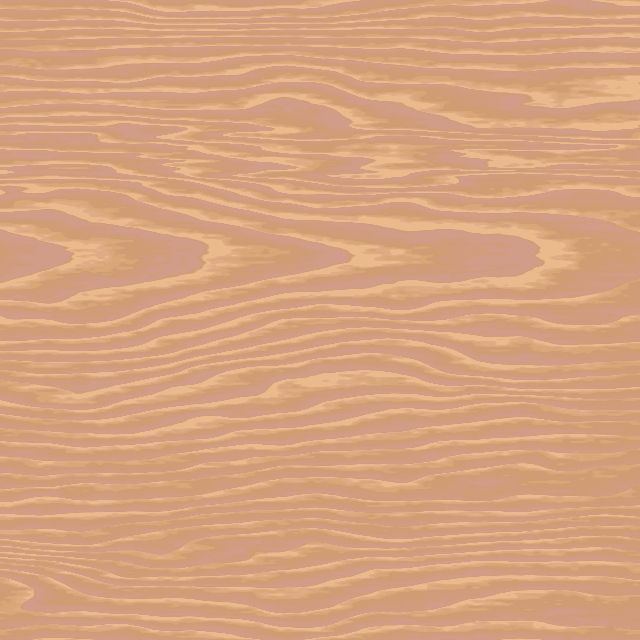
Reproduce this texture procedurally as a three.js fragment shader.

```glsl
// Flat-sawn wood: long horizontal growth rings around a mirrored cathedral arch.
// Rings are level lines of a warped height field; each fades from a crisp pale
// edge through tan to dusty pink, broken up by fine fibre streaks.
varying vec2 vUv;

const vec3 PINK  = vec3(0.82, 0.615, 0.535);
const vec3 BROWN = vec3(0.82, 0.61, 0.49);
const vec3 TAN   = vec3(0.81, 0.61, 0.45);
const vec3 HONEY = vec3(0.85, 0.65, 0.47);
const vec3 SAND  = vec3(0.87, 0.67, 0.52);
const vec3 CREAM = vec3(0.92, 0.73, 0.55);

const float HEART_Y = 0.6;
const float RINGS_PER_UNIT = 46.0;

float hash(vec2 p) {
  return fract(sin(dot(p, vec2(127.1, 311.7))) * 43758.5453);
}

float noise(vec2 p) {
  vec2 cell = floor(p);
  vec2 f = fract(p);
  vec2 u = f * f * (3.0 - 2.0 * f);
  float low = mix(hash(cell), hash(cell + vec2(1.0, 0.0)), u.x);
  float high = mix(hash(cell + vec2(0.0, 1.0)), hash(cell + vec2(1.0, 1.0)), u.x);
  return mix(low, high, u.y);
}

// Noise centred on zero, stretched by a separate frequency per axis
float grain(vec2 p, vec2 frequency, float seed) {
  return noise(p * frequency + seed) - 0.5;
}

// Soft elliptical hill that bends rings into a small knot
float hill(vec2 p, vec2 center, vec2 radius) {
  vec2 d = (p - center) / radius;
  return exp(-dot(d, d));
}

// Growth height: its whole-number levels are the ring edges
float growth(vec2 p) {
  float dy = p.y - HEART_Y;
  float away = abs(dy);

  // Both sides mirror near the heart and part further out
  float part = step(0.0, dy) * smoothstep(0.09, 0.22, away);
  vec2 q = vec2(p.x, away + 0.3 * part);

  float height = RINGS_PER_UNIT * sqrt(dy * dy + 0.0009);
  height += 4.0 * p.x * exp(-40.0 * dy * dy) + 0.5;

  float freedom = mix(0.3, 1.0, smoothstep(0.0, 0.12, away));
  float warp = 3.2 * grain(q, vec2(2.6, 9.0), 3.7);
  warp += 1.3 * grain(q, vec2(6.0, 20.0), 11.3);
  warp += 0.45 * grain(q, vec2(16.0, 40.0), 23.9);
  height += freedom * warp;
  return height + 3.5 * hill(p, vec2(-0.04, 0.1), vec2(0.18, 0.04));
}

// Fibre streaks: thin, long and slightly speckled
float fibres(vec2 p) {
  float streak = 0.65 * grain(p, vec2(24.0, 210.0), 5.1);
  streak += 0.4 * grain(p, vec2(85.0, 260.0), 41.7);
  return streak + 0.35 * grain(p, vec2(9.0, 110.0), 67.3);
}

// Rising ramp with a narrow smooth return instead of a jump
float softSaw(float x, float edge) {
  float t = fract(x);
  return min(t / (1.0 - edge), (1.0 - t) / edge);
}

// Blend to the next shade as depth passes a threshold
vec3 shade(vec3 base, vec3 next, float threshold, float depth) {
  return mix(base, next, smoothstep(threshold - 0.035, threshold + 0.035, depth));
}

// Depth 0 is the pale ring edge, depth 1 the pink end
vec3 woodColor(float depth) {
  vec3 color = shade(CREAM, SAND, 0.14, depth);
  color = shade(color, HONEY, 0.25, depth);
  color = shade(color, TAN, 0.38, depth);
  color = shade(color, BROWN, 0.61, depth);
  return shade(color, PINK, 0.82, depth);
}

void main() {
  float streak = fibres(vUv);
  float height = growth(vUv);
  float ring = softSaw(height + 0.1 * streak, 0.06);

  // Contrast varies along each ring and over broad calm patches
  float alongRing = grain(vec2(vUv.x, height), vec2(5.0, 0.8), 17.0);
  float patches = grain(vUv, vec2(4.0, 5.0), 31.0);
  float contrast = clamp(0.95 + 0.5 * alongRing + 0.6 * patches, 0.5, 1.2);

  float depth = 0.51 + (ring - 0.5) * contrast + 0.42 * streak;
  gl_FragColor = vec4(woodColor(depth), 1.0);
}
```
